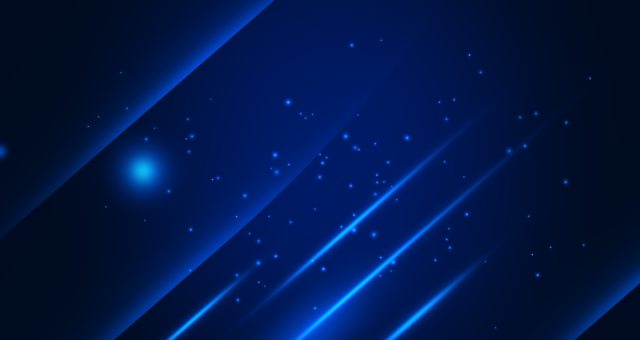
Write a Shadertoy shader that draws this background.

```glsl
// Deep blue backdrop with diagonal glowing edges, light streaks, an orb and scattered sparks.

#define SLOPE vec2(0.754, 0.656)
#define CENTRE vec2(0.98, 0.52)
#define ORB vec2(0.4216, 0.4975)
#define NIGHT vec3(0.0, 0.045, 0.13)
#define NAVY vec3(0.0, 0.104, 0.395)
#define BLUE vec3(0.01, 0.25, 0.66)
#define CYAN vec3(0.05, 0.70, 0.84)
#define SPARKS 96

// Hash of one number to four values in 0..1, without sine
vec4 hash41(float n) {
    vec4 q = fract(n * vec4(0.1031, 0.1030, 0.0973, 0.1099));
    q += dot(q, q.wzxy + 33.33);
    return fract((q.xxyz + q.yzzw) * q.zywx);
}

float gauss(float x, float width) {
    float t = x / width;
    return exp(-t * t);
}

// Soft bump with a different length behind and ahead of its peak
float bump(float x, float peak, float back, float ahead) {
    return gauss(x - peak, x < peak ? back : ahead);
}

// Glow that is sharp at zero and fades on the positive side
float edgeGlow(float side, float width) {
    float pixel = 1.0 / iResolution.y;
    float fade = 0.65 * exp(-max(side, 0.0) / width) + 0.35 * gauss(side, width * 0.6);
    return smoothstep(-pixel, pixel, side) * fade;
}

// Thin beam: a blue halo with a cyan core where it is strongest
vec3 streak(float side, float strength, float width) {
    float halo = gauss(side, width * 2.8) * strength;
    float core = gauss(side, width) * strength;
    return BLUE * (0.4 * halo + 0.45 * core) + CYAN * 0.6 * core * strength;
}

// Scattered sparks, densest around the middle
vec3 sparks(vec2 p) {
    vec3 light = vec3(0.0);
    for (int i = 0; i < SPARKS; i++) {
        vec4 a = hash41(float(i) + 1.7);
        vec4 b = hash41(float(i) + 213.3);
        vec2 pos = vec2(0.98, 0.43) + vec2(0.92, 0.5) * (a.xy + a.zw - 1.0);
        float radius = mix(0.0028, 0.0085, b.x * b.x);
        float d = length(p - pos);
        float power = mix(0.5, 1.0, b.y);
        light += power * (vec3(0.02, 0.30, 0.75) * gauss(d, radius)
               + vec3(0.10, 0.30, 0.25) * gauss(d, radius * 0.45));
    }
    return light;
}

void mainImage(out vec4 fragColor, in vec2 fragCoord) {
    vec2 p = fragCoord / iResolution.y;
    float along = dot(p, SLOPE);
    float across = dot(p, vec2(-SLOPE.y, SLOPE.x));

    // Background vignette
    float r = length((p - CENTRE) * vec2(1.0, 0.8));
    vec3 col = mix(NIGHT, NAVY, 1.0 - smoothstep(0.1, 0.85, r));

    // Diagonal edges, the middle one bending upward
    float bend = max(along - 0.7, 0.0);
    float middle = across + 0.22 - 0.13 * bend * bend;
    col += BLUE * 0.85 * edgeGlow(across - 0.224, 0.05) * bump(along, 0.95, 0.55, 0.5);
    col += BLUE * 0.75 * edgeGlow(middle, 0.055) * bump(along, 0.48, 0.4, 0.5);
    col += BLUE * 0.8 * edgeGlow(across + 1.109, 0.05) * bump(along, 1.5, 0.4, 0.4);

    // Light streaks
    col += streak(across + 0.328, bump(along, 0.46, 0.2, 0.18), 0.0065);
    col += streak(across + 0.426, bump(along, 0.97, 0.25, 0.32), 0.0065);
    col += streak(across + 0.575, bump(along, 0.87, 0.3, 0.45), 0.0065);
    col += streak(across + 0.752, bump(along, 0.95, 0.2, 0.2), 0.0085);

    // Pool of light along the bottom
    vec2 pool = vec2(along - 0.69, across + 0.585) / vec2(0.21, 0.075);
    col += BLUE * 0.65 * exp(-dot(pool, pool));

    // Orb and a small glow on the left border
    float d = length(p - ORB);
    col += BLUE * 0.95 * gauss(d, 0.068) + vec3(0.04, 0.42, 0.12) * gauss(d, 0.034);
    col += BLUE * 0.9 * gauss(length(p - vec2(0.0, 0.554)), 0.018);

    col += sparks(p);
    fragColor = vec4(min(col, 1.0), 1.0);
}
```
